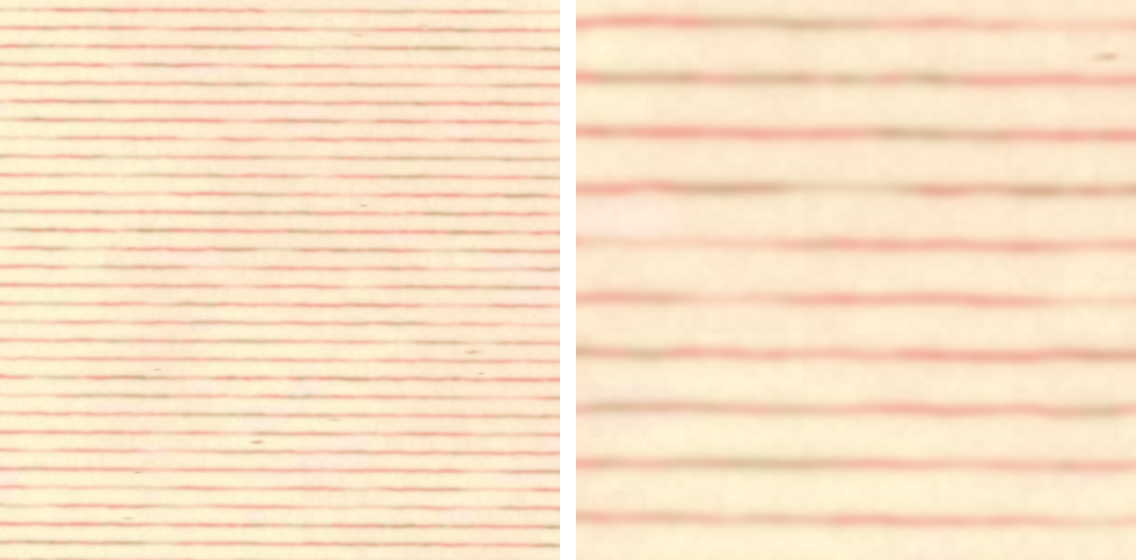
Left, the full canvas; right, a detail of the centre.
Write a Shadertoy shader that draws this texture.

```glsl
// Cream paper ruled with thin, worn, slightly tilted pink lines.

const float LINE_COUNT = 30.47;
const float TILT = 0.0055;
const vec3 CREAM = vec3(0.995, 0.96, 0.83);
const vec3 PEACH = vec3(0.995, 0.918, 0.81);
const vec3 BLUSH = vec3(1.0, 0.925, 0.865);
const vec3 PINK_INK = vec3(0.95, 0.69, 0.615);
const vec3 TAN_INK = vec3(0.83, 0.71, 0.57);
const vec3 SPECK_INK = vec3(0.80, 0.61, 0.48);

float hash(vec2 p) {
    return fract(sin(dot(p, vec2(127.1, 311.7))) * 43758.5453);
}

// Smooth value noise
float noise(vec2 p) {
    vec2 cell = floor(p);
    vec2 f = fract(p);
    f = f * f * (3.0 - 2.0 * f);
    float low = mix(hash(cell), hash(cell + vec2(1, 0)), f.x);
    float high = mix(hash(cell + vec2(0, 1)), hash(cell + vec2(1, 1)), f.x);
    return mix(low, high, f.y);
}

// Layered noise for broad stains
float fbm(vec2 p) {
    float sum = 0.0;
    float amplitude = 0.5;
    for (int i = 0; i < 4; i++) {
        sum += amplitude * noise(p);
        p = p * 2.03 + 17.3;
        amplitude *= 0.5;
    }
    return sum / 0.9375;
}

float bell(float d, float width) {
    return exp(-d * d / (2.0 * width * width));
}

// Paper: cream and peach stains, faint square mottling and fine grain
vec3 paper(vec2 p) {
    float stain = fbm(p * vec2(5.0, 4.0) + 3.7);
    float block = hash(floor(p * 32.0)) - 0.5;
    float peach = smoothstep(0.25, 0.75, stain + 0.2 * block + 0.22 * (p.x - 0.5));
    vec3 color = mix(CREAM, PEACH, peach);
    float blush = smoothstep(0.74, 0.88, noise(p * vec2(11.0, 26.0) + 41.0));
    color = mix(color, BLUSH, 0.7 * blush);
    float grain = noise(p * 230.0) + noise(p * 110.0 + 9.0) - 1.0;
    return color + 0.018 * grain;
}

// Ink strength across one ruled line, with wobble and worn stretches
float ruledLine(float x, float offset, float row) {
    float wobble = 0.07 * (noise(vec2(x * 45.0, row * 7.3)) - 0.5);
    float d = offset + wobble;
    float wear = noise(vec2(x * 14.0, row * 5.7 + 2.0));
    float fleck = noise(vec2(x * 75.0, row * 9.1 + 5.0));
    float rowInk = mix(0.82, 1.05, hash(vec2(row, 8.0)));
    float ink = rowInk * mix(0.45, 1.0, smoothstep(0.08, 0.55, wear));
    ink *= mix(0.72, 1.08, fleck);
    return ink * (0.82 * bell(d, 0.095) + 0.18 * bell(d, 0.23));
}

// Ink hue drifts between pink and tan along each line
vec3 inkColor(float x, float row) {
    float drift = 0.65 * noise(vec2(x * 11.0, row * 3.9 + 20.0))
                + 0.35 * noise(vec2(x * 48.0, row * 6.1 + 30.0));
    return mix(PINK_INK, TAN_INK, smoothstep(0.42, 0.82, drift));
}

// Scattered small blemishes
float specks(vec2 p) {
    float mark = 0.0;
    for (int i = 0; i < 12; i++) {
        float id = float(i);
        vec2 center = vec2(hash(vec2(id, 1.0)), hash(vec2(id, 2.0)));
        vec2 size = mix(vec2(0.005, 0.002), vec2(0.014, 0.004), hash(vec2(id, 3.0)));
        vec2 d = (p - center) / size;
        d.y += 0.8 * (hash(vec2(id, 4.0)) - 0.5) * d.x;
        mark = max(mark, exp(-dot(d, d)) * mix(0.3, 0.75, hash(vec2(id, 5.0))));
    }
    return mark * (0.5 + 0.7 * noise(p * 150.0));
}

void mainImage(out vec4 fragColor, in vec2 fragCoord) {
    vec2 p = fragCoord / iResolution.xy;

    // Rows are counted from the top and sink slightly to the right
    float rowCoord = (1.0 - p.y - TILT * p.x) * LINE_COUNT;
    float row = floor(rowCoord);
    float offset = fract(rowCoord) - 0.5;

    vec3 color = paper(p);
    color = mix(color, inkColor(p.x, row), clamp(ruledLine(p.x, offset, row), 0.0, 1.0));
    color = mix(color, SPECK_INK, specks(p));
    fragColor = vec4(clamp(color, 0.0, 1.0), 1.0);
}
```
